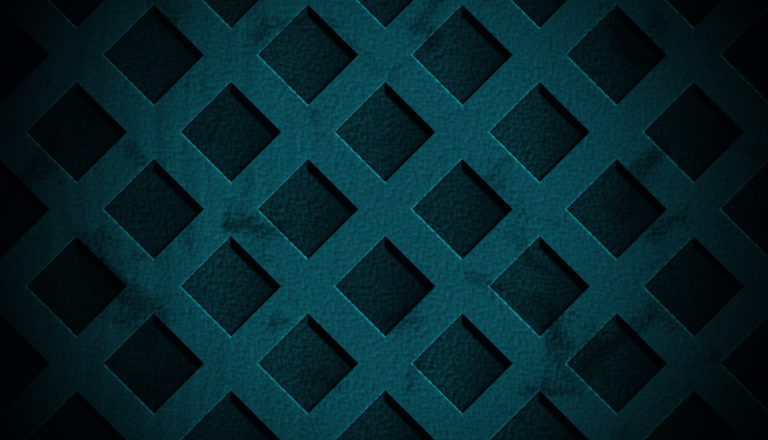
A Shadertoy shader for this pattern:

```glsl
// Worn teal plaster lattice with recessed diamond pockets, lit rims and a dark vignette.
#define PITCH 0.248            // pocket spacing along the diagonals
#define HALF_SIDE 0.0812       // half the side of a pocket
#define ORIGIN vec2(0.002, 0.2) // centre of one pocket
#define RIM_WIDTH 0.0016
#define SHADOW_WIDTH 0.019
#define GRAIN_SCALE 115.0
#define GRAIN_AMOUNT 0.42
#define WEAR_AMOUNT 0.55
#define FLOOR_TONE 0.54
#define WALL_COLOR vec3(0.030, 0.275, 0.315)
#define RIM_COLOR vec3(0.070, 0.520, 0.570)

const vec3 BASE_COLOR = vec3(0.004, 0.008, 0.012);

vec2 hash2(vec2 p) {
    vec3 h = fract(p.xyx * vec3(0.1031, 0.1030, 0.0973));
    h += dot(h, h.yzx + 33.33);
    return fract((h.xx + h.yz) * h.zy);
}

// Distance to the nearest scattered point.
float cellular(vec2 p) {
    vec2 cell = floor(p), f = fract(p);
    float nearest = 2.0;
    for (int y = -1; y <= 1; y++)
    for (int x = -1; x <= 1; x++) {
        vec2 o = vec2(x, y);
        vec2 r = o + hash2(cell + o + 200.0) - f;
        nearest = min(nearest, dot(r, r));
    }
    return sqrt(nearest);
}

// Cellular octaves warped by sines, for ragged patches.
float grime(vec2 p) {
    float sum = 0.0, amp = 0.5;
    for (int i = 0; i < 4; i++) {
        p += 0.22 * sin(p.yx * 2.7 + float(i) * vec2(1.7, 2.9));
        sum += amp * cellular(p);
        p = mat2(1.6, 1.2, -1.2, 1.6) * p + 7.3;
        amp *= 0.55;
    }
    return sum;
}

// Lit line on one pocket side; along runs the length of that side.
float rimLine(float across, float along, float width, float aa) {
    float ends = smoothstep(-aa, aa, HALF_SIDE + RIM_WIDTH - abs(along));
    return ends * (1.0 - smoothstep(width - 0.5 * aa, width + aa, abs(across)));
}

void mainImage(out vec4 fragColor, in vec2 fragCoord) {
    float aa = 1.0 / iResolution.y;
    vec2 p = (fragCoord - 0.5 * iResolution.xy) * aa;

    // Diagonal lattice: q.x grows to the upper right, q.y to the lower right.
    vec2 s = p - ORIGIN;
    vec2 q = vec2(s.x + s.y, s.x - s.y) * sqrt(0.5);
    vec2 id = floor(q / PITCH + 0.5);
    vec2 c = q - id * PITCH;
    float d = max(abs(c.x), abs(c.y)) - HALF_SIDE;
    float pocket = 1.0 - smoothstep(-aa, aa, d);

    // Stucco relief, dark patches and faint vertical streaks.
    vec2 g = p * GRAIN_SCALE;
    float relief = cellular(g + vec2(0.35, -0.35)) - cellular(g - vec2(0.35, -0.35));
    relief += 0.6 * (0.5 - cellular(g * 0.57 + 31.0));
    float wear = smoothstep(0.48, 0.78, grime(p * 5.0 + 3.0));
    float streak = cellular(vec2(p.x * 36.0 + 0.4 * sin(p.y * 9.0), p.y * 2.5));
    float leftSide = 1.0 - smoothstep(-0.55, 0.1, p.x);
    float wall = 1.0 + GRAIN_AMOUNT * relief * (0.6 + wear);
    wall *= 1.0 - WEAR_AMOUNT * wear;
    wall *= 1.0 + 0.25 * leftSide * (0.45 - streak);

    // Recessed floor, darkening towards its right corner.
    float tone = FLOOR_TONE * (0.85 + 0.3 * hash2(id + 50.0).x);
    tone *= 1.0 - 0.55 * smoothstep(-0.06, 0.11, c.x * 0.6 + c.y * 0.8);
    tone *= (1.0 + 1.3 * GRAIN_AMOUNT * relief) * (1.0 - WEAR_AMOUNT * wear);

    // Shadow on the upper right, tapering at the top; thin shade elsewhere.
    vec2 inset = HALF_SIDE - c;
    float shadowEdge = min(SHADOW_WIDTH, max(c.y + HALF_SIDE, 0.0));
    tone *= 0.04 + 0.96 * smoothstep(shadowEdge - 0.004, shadowEdge + 0.005, inset.x);
    tone *= 0.35 + 0.65 * smoothstep(0.0, 0.012, inset.y);
    tone *= 0.6 + 0.4 * smoothstep(0.0, 0.009, -d);

    // Vignette falls off faster inside the pockets.
    float light = 1.0 - smoothstep(0.3, 1.05, length(p));
    float shade = mix(wall * light, tone * light * (0.4 + 0.6 * light), pocket);
    vec3 color = BASE_COLOR + WALL_COLOR * max(shade, 0.0);

    // Rims catch light on the two left sides.
    float rim = rimLine(c.x + HALF_SIDE, c.y, RIM_WIDTH, aa);
    rim = max(rim, 0.65 * rimLine(c.y + HALF_SIDE, c.x, 0.7 * RIM_WIDTH, aa));
    float glow = exp(-max(d, 0.0) * 180.0) * (1.0 - pocket);
    glow *= 1.0 - smoothstep(-0.02, 0.02, min(c.x, c.y) + 0.06);
    rim *= (0.75 + 0.5 * relief) * (1.0 - 0.4 * wear);
    color = mix(color, RIM_COLOR * (0.1 + 0.9 * light), clamp(rim, 0.0, 1.0));
    color += 0.16 * glow * light * WALL_COLOR;

    fragColor = vec4(color, 1.0);
}
```
